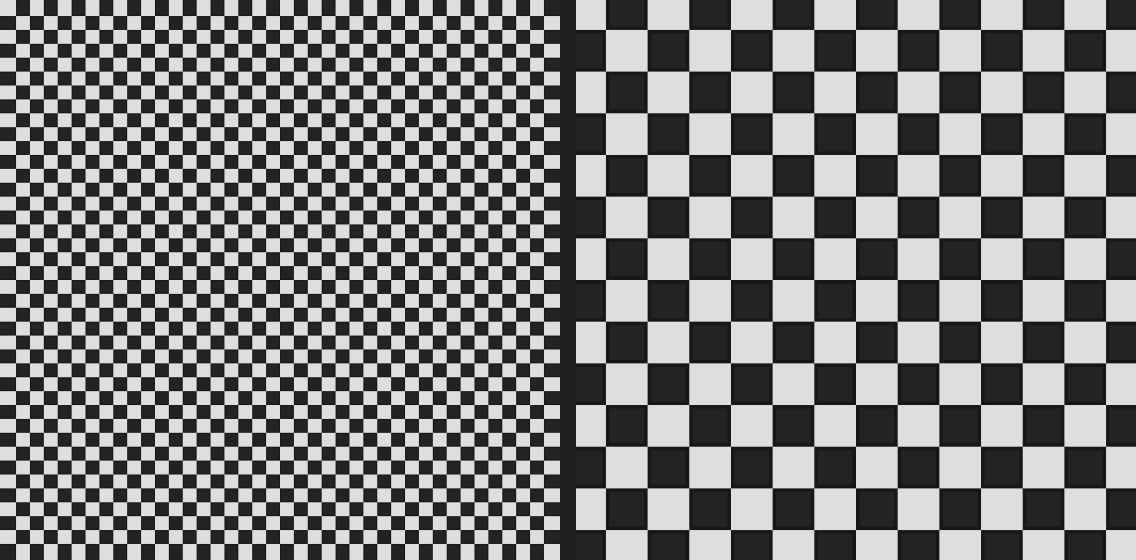
Left, the full canvas; right, a detail of the centre.
Reproduce this pattern procedurally as a Shadertoy shader.

```glsl
// Draws a centred black and light grey checkerboard, 40 by 40 squares with slightly wider outer squares.

const float SQUARES = 40.0;      // squares along each side
const float CANVAS_SPAN = 40.31; // canvas side in units of one inner square
const float RIM_WIDTH = 0.085;   // darker rim inside dark squares, in squares

const vec3 LIGHT = vec3(0.87);
const vec3 DARK = vec3(0.137);
const vec3 RIM = vec3(0.09);

// Signed distance to the nearest inner grid line: positive in even squares.
vec2 stripeDistance(vec2 gridPos, float count) {
    vec2 line = clamp(floor(gridPos + 0.5), 1.0, count - 1.0);
    vec2 side = 1.0 - 2.0 * mod(line, 2.0);
    return (gridPos - line) * side;
}

// Coverage of the dark squares, box filtered over one pixel.
float checkerCoverage(vec2 stripes, float pixel) {
    vec2 wave = clamp(stripes / (0.5 * pixel), -1.0, 1.0);
    return 0.5 + 0.5 * wave.x * wave.y;
}

// Rim strength next to the grid lines.
float rimCoverage(vec2 stripes, float width, float pixel) {
    float lineDistance = min(abs(stripes.x), abs(stripes.y));
    return clamp((width - lineDistance) / pixel + 0.5, 0.0, 1.0);
}

void mainImage(out vec4 fragColor, in vec2 fragCoord) {
    // Centred canvas coordinates, measured in squares
    float shortSide = min(iResolution.x, iResolution.y);
    float pixel = CANVAS_SPAN / shortSide;
    vec2 gridPos = (fragCoord - 0.5 * iResolution.xy) * pixel + 0.5 * SQUARES;

    // Dark squares with a thin rim over the light ground
    vec2 stripes = stripeDistance(gridPos, SQUARES);
    vec3 darkSquare = mix(DARK, RIM, rimCoverage(stripes, RIM_WIDTH, pixel));
    vec3 color = mix(LIGHT, darkSquare, checkerCoverage(stripes, pixel));

    fragColor = vec4(color, 1.0);
}
```
